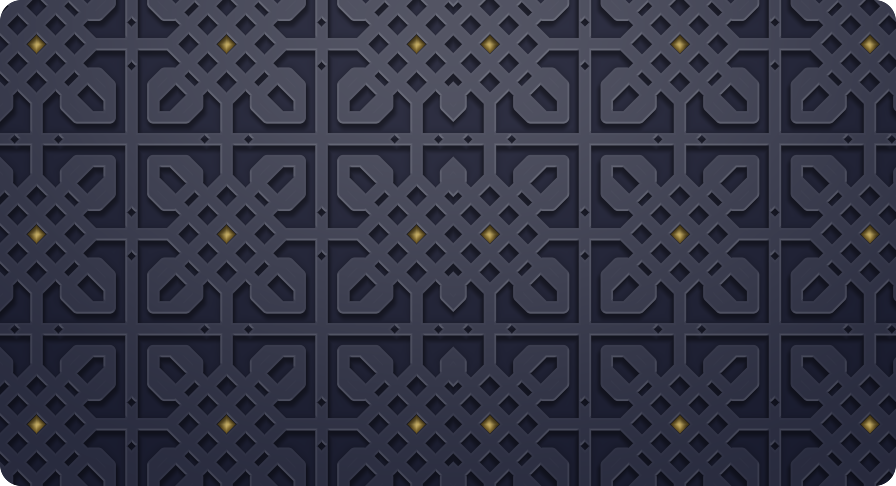
Write a Shadertoy shader that draws this pattern.

```glsl
// Layout, in canvas heights
const float UNIT = 0.0391;         // one lattice step; a cell is ten steps wide
const float MIRROR_SHIFT = 0.0108; // fold axis, right of the canvas centre
const vec2 CELL_ORIGIN = vec2(-0.0755, 0.518);
const float CARD_RADIUS = 0.044;

// Relief, in lattice steps
const float CELL = 10.0;
const float STRAP = 0.33;          // half width
const float RING = 3.85;           // outer side of the corner ring
const float RING_INNER = 1.55;     // its side next to the cell axis
const float STUD = 0.49;
const float PINHOLE = 0.22;
const vec2 SHADOW_SHIFT = vec2(-0.10, 0.28);
const vec2 LIGHT_SHIFT = vec2(0.06, 0.10);

const vec3 STRAP_DARK = vec3(0.155, 0.165, 0.240);
const vec3 STRAP_LIGHT = vec3(0.325, 0.330, 0.390);
const vec3 GROOVE_DARK = vec3(0.095, 0.105, 0.180);
const vec3 GROOVE_LIGHT = vec3(0.185, 0.190, 0.265);
const vec3 LIP = vec3(0.48, 0.49, 0.54);
const vec3 GOLD_DARK = vec3(0.46, 0.37, 0.15);
const vec3 GOLD_LIGHT = vec3(0.82, 0.72, 0.42);

float segment(vec2 p, vec2 a, vec2 b) {
    vec2 pa = p - a, ba = b - a;
    return length(pa - ba * clamp(dot(pa, ba) / dot(ba, ba), 0.0, 1.0));
}

float diamond(vec2 p) {
    return abs(p.x) + abs(p.y);
}

// Mirror about the fold axis, then repeat into cells centred on a stud
vec2 cellCoord(vec2 p) {
    p.x = -abs(p.x);
    p = (p - CELL_ORIGIN) / UNIT;
    return mod(p + 0.5 * CELL, CELL) - 0.5 * CELL;
}

// Signed distance to the interlaced straps, negative inside
float straps(vec2 p) {
    vec2 q = abs(cellCoord(p));
    if (q.y > q.x) q = q.yx;
    float edge = 0.5 * CELL;

    // Cell frame and axis bar
    float d = edge - q.x;
    d = min(d, segment(q, vec2(3.0, 0.0), vec2(edge, 0.0)));

    // Diagonal lattice
    d = min(d, segment(q, vec2(1.0, 0.0), vec2(0.5)));
    d = min(d, segment(q, vec2(3.0, 0.0), vec2(1.5)));
    d = min(d, segment(q, vec2(1.0, 0.0), vec2(RING, RING - 1.0)));

    // Corner ring with cut sides
    vec2 upper = vec2(RING, 2.15);
    vec2 lower = vec2(3.25, RING_INNER);
    vec2 inner = vec2(2.8, RING_INNER);
    d = min(d, segment(q, vec2(RING), upper));
    d = min(d, segment(q, upper, lower));
    d = min(d, segment(q, lower, inner));
    d = min(d, segment(q, inner, vec2(0.5 * (inner.x + inner.y))));

    // Pinholes through the frame
    float hole = (PINHOLE - diamond(q - vec2(edge, 1.15))) * 0.707;
    return max(d - STRAP, hole);
}

void mainImage(out vec4 fragColor, in vec2 fragCoord) {
    vec2 uv = fragCoord / iResolution.xy;
    float aspect = iResolution.x / iResolution.y;
    vec2 p = fragCoord / iResolution.y;
    vec2 centred = p - vec2(0.5 * aspect, 0.5);
    p.x -= 0.5 * aspect + MIRROR_SHIFT;
    float pixel = 1.0 / (iResolution.y * UNIT);

    // Light flips with the fold
    vec2 flip = vec2(p.x > 0.0 ? -1.0 : 1.0, 1.0);
    float d = straps(p);
    float caster = straps(p + SHADOW_SHIFT * flip * UNIT);
    float facing = straps(p - LIGHT_SHIFT * flip * UNIT) - d;

    float glow = 1.0 - smoothstep(0.0, 1.05, length((uv - vec2(0.5, 0.95)) * vec2(1.2, 0.9)));
    vec3 strap = mix(STRAP_DARK, STRAP_LIGHT, glow);
    vec3 groove = mix(GROOVE_DARK, GROOVE_LIGHT, glow);

    // Gold stud in the middle of each cell
    float r = diamond(cellCoord(p));
    vec3 gold = mix(GOLD_LIGHT, GOLD_DARK, smoothstep(0.0, STUD, r));
    groove = mix(groove, gold, smoothstep(pixel, -pixel, r - STUD));

    // Cast shadow and contact shade
    float shadow = 1.0 - smoothstep(-0.15, 0.22, caster);
    groove *= 1.0 - 0.32 * shadow - 0.15 * exp(-5.0 * max(d, 0.0));

    // Thin lit lip along the strap edges
    float lip = 1.0 - smoothstep(0.02, 0.05 + pixel, abs(d + 0.04));
    lip *= 0.08 + 0.5 * smoothstep(0.0, 0.1, facing);
    strap = mix(strap, LIP, lip * (0.45 + 0.55 * glow));

    vec3 color = mix(groove, strap, smoothstep(0.6, -0.6, d / pixel));

    // Rounded card corners
    vec2 corner = abs(centred) - vec2(0.5 * aspect, 0.5) + CARD_RADIUS;
    float card = length(max(corner, 0.0)) - CARD_RADIUS;
    color = mix(color, vec3(1.0), smoothstep(-0.5, 0.5, card * iResolution.y));
    fragColor = vec4(color, 1.0);
}
```
